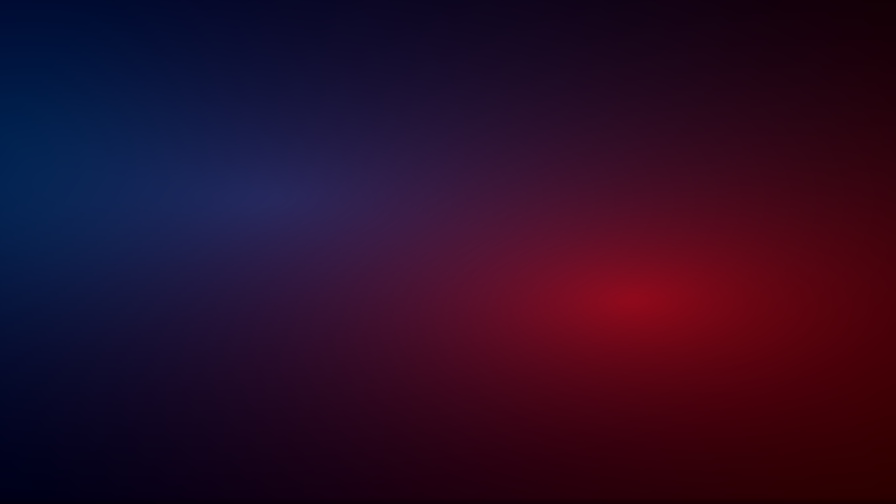
This background is drawn by a Shadertoy shader. Its source:

```glsl
// A dark backdrop with a blue glow at upper left and a red glow at lower right.
// A blend of four corner tints is lifted by soft elliptical glows that
// fall off exponentially from their centres.

// Exponential falloff with a slightly rounded peak.
float glow(vec2 uv, vec2 center, vec2 falloff) {
    vec2 d = (uv - center) * falloff;
    return exp(-sqrt(dot(d, d) + 0.002));
}

// Signed tints: negative parts hold the glows back near the borders.
vec3 cornerTint(vec2 uv) {
    vec3 bottom = mix(vec3(-0.06, -0.04, 0.03), vec3(0.07, -0.05, -0.05), uv.x);
    vec3 top = mix(vec3(-0.05, -0.04, 0.07), vec3(0.02, -0.05, -0.05), uv.x);
    return mix(bottom, top, uv.y);
}

void mainImage(out vec4 fragColor, in vec2 fragCoord) {
    vec2 uv = fragCoord / iResolution.xy;
    vec3 color = cornerTint(uv);

    // Main blue and red lights
    color += vec3(0.05, 0.20, 0.35) * glow(uv, vec2(0.30, 0.605), vec2(1.7, 2.6));
    color += vec3(0.54, 0.0, -0.02) * glow(uv, vec2(0.703, 0.405), vec2(3.0, 3.9));

    // Teal wash along the left border
    vec2 wash = (uv - vec2(0.0, 0.68)) / vec2(0.20, 0.30);
    color += vec3(-0.02, 0.06, 0.06) * exp(-dot(wash, wash));

    // Thin shade at the foot
    color *= mix(0.7, 1.0, smoothstep(0.004, 0.014, uv.y));

    fragColor = vec4(clamp(color, 0.0, 1.0), 1.0);
}
```
